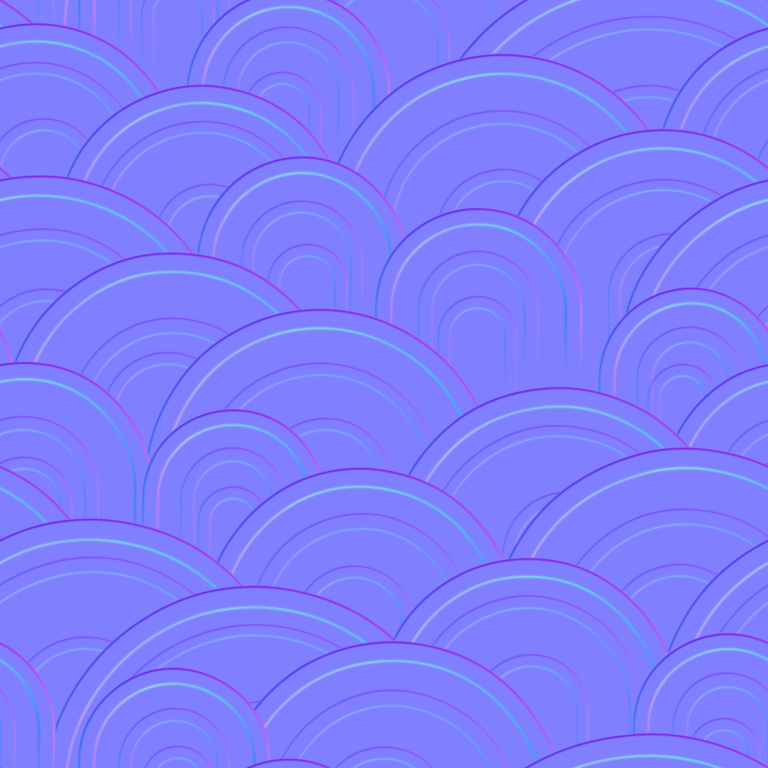
Reproduce this texture map procedurally as a Shadertoy shader.

```glsl
// Tangent-space normal map of overlapping round scales, like stylised clouds or waves.
// Domes on a seamless skewed lattice are layered from top to bottom; each carries
// three raised bands whose edges tilt the normal outward, then inward.

#define DOMES 23.0        // domes in one tile
#define LATTICE_STEP 14.0 // sideways step between domes, in 1/DOMES
#define RADIUS_MIN 0.115
#define RADIUS_MAX 0.315
#define JITTER vec2(0.065, 0.024)
#define LINE_WIDTH 0.0016
#define RIM_TILT 0.66
#define INNER_TILT 0.33
#define SIDE_TILT 0.75    // strength of sideways slopes against vertical ones
#define LEG_FADE 0.10     // length over which the straight legs flatten out
#define WOBBLE 0.0016
#define SEED 3.7

vec3 hash3(float n) {
    return fract(sin(vec3(n, n + 31.3, n + 67.9) * 12.9898 + SEED) * 43758.547);
}

vec2 gradientAt(vec2 cell, float period) {
    cell = mod(cell, period);
    float angle = 6.28318 * hash3(cell.x + cell.y * 57.0).x;
    return vec2(cos(angle), sin(angle));
}

// Gradient noise that repeats after one tile
float gradientNoise(vec2 uv, float period) {
    vec2 p = uv * period;
    vec2 i = floor(p), f = fract(p);
    vec2 u = f * f * f * (f * (f * 6.0 - 15.0) + 10.0);
    vec2 e = vec2(1.0, 0.0);
    float a = dot(gradientAt(i, period), f);
    float b = dot(gradientAt(i + e.xy, period), f - e.xy);
    float c = dot(gradientAt(i + e.yx, period), f - e.yx);
    float d = dot(gradientAt(i + e.xx, period), f - e.xx);
    return mix(mix(a, b, u.x), mix(c, d, u.x), u.y);
}

// Slope of one arch line: a half circle on straight legs that flatten out
vec2 archLine(vec2 q, float radius, float width, float tilt) {
    tilt *= smoothstep(-LEG_FADE, 0.0, q.y);
    q.y = max(q.y, 0.0);
    float len = length(q);
    float x = (len - radius) / width;
    return vec2(SIDE_TILT * q.x, -q.y) / max(len, 1e-4) * tilt * exp(-x * x);
}

// Raised band: outer edge leans outward, softer inner edge leans back
vec2 band(vec2 q, float radius, float thickness, float width, float tilt, float wear) {
    return archLine(q, radius, width, tilt)
         - archLine(q, radius - thickness, width * 1.2, tilt * 0.86 * wear);
}

void mainImage(out vec4 fragColor, in vec2 fragCoord) {
    vec2 uv = fragCoord / iResolution.y;
    float pixel = 1.0 / iResolution.y;
    float width = max(LINE_WIDTH, 0.7 * pixel);
    float fineWidth = max(0.85 * LINE_WIDTH, 0.65 * pixel);

    // Hand-drawn wobble and uneven line strength
    float wobble = WOBBLE * gradientNoise(uv, 9.0);
    float wear = 1.0 + 0.35 * gradientNoise(uv + 0.37, 14.0);
    vec2 slope = vec2(0.0);

    // Lower domes cover higher ones; the extra turns wrap the tile vertically
    for (float i = -13.0; i < DOMES + 2.0; i++) {
        float id = mod(i, DOMES);
        vec3 place = hash3(id);
        vec3 shape = hash3(id + 113.0);

        // Wide and narrow domes alternate
        float radius = mix(RADIUS_MIN, RADIUS_MAX, 0.5 * (mod(id, 2.0) + place.z));
        vec2 crest = vec2(fract(id * LATTICE_STEP / DOMES), 1.0 - (i + 0.5) / DOMES)
                   + (place.xy - 0.5) * 2.0 * JITTER;
        vec2 q = uv - crest;
        q.x -= round(q.x);

        // Silhouette
        vec2 rimPos = q + vec2(0.0, radius);
        float outside = length(vec2(rimPos.x, max(rimPos.y, 0.0))) + wobble
                      - radius - 1.2 * width;
        if (outside > pixel) continue;
        float cover = smoothstep(pixel, -pixel, outside);

        // Rim band
        vec2 dome = band(rimPos, radius - wobble, 0.014 + 0.045 * radius,
                         width, RIM_TILT, wear);

        // Middle band
        float depth = min(mix(0.045, 0.085, shape.x), 0.42 * radius);
        float middle = radius - depth;
        dome += band(rimPos, middle + wobble, mix(0.013, 0.021, shape.y),
                     fineWidth, INNER_TILT, wear);

        // Core band, set lower and a little off centre
        float core = 0.38 * radius;
        float coreDepth = 0.07 + 0.30 * radius + 0.02 * (shape.z - 0.5);
        vec2 corePos = q + vec2(0.03 * (shape.y - 0.5), coreDepth + core);
        dome += band(corePos, core - wobble, 0.015, fineWidth, INNER_TILT, wear);

        slope = mix(slope, dome, cover);
    }

    // Faint surface unevenness, then pack the unit normal into colour
    slope += 0.004 * gradientNoise(uv, 6.0);
    slope *= min(1.0, 0.95 / max(length(slope), 1e-4));
    vec3 normal = vec3(slope, sqrt(1.0 - dot(slope, slope)));
    fragColor = vec4(0.5 + 0.5 * normal, 1.0);
}
```
